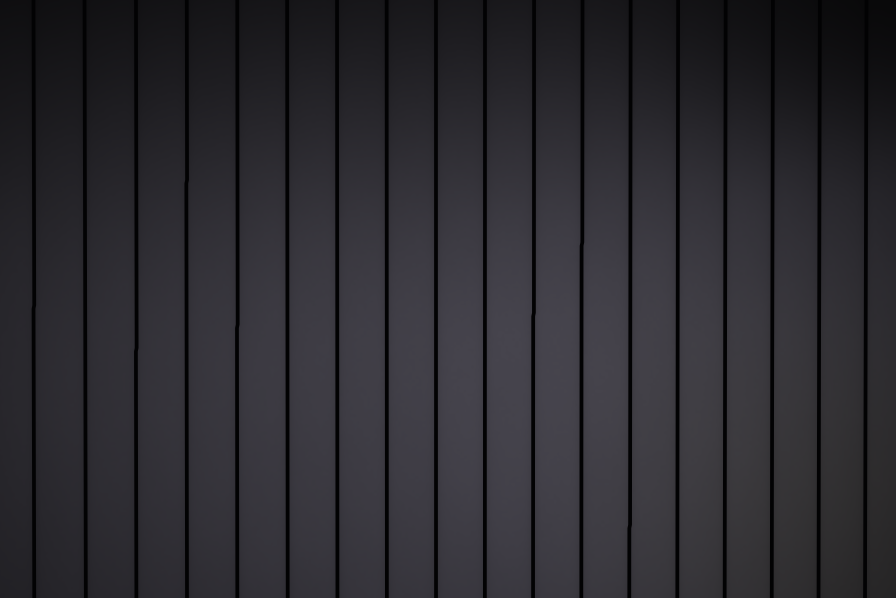
Write a WebGL 2 fragment shader that draws this texture.

```glsl
#version 300 es
precision highp float;

uniform vec2 u_resolution;
out vec4 fragColor;

// Panel layout, in fractions of the canvas width
const float FIRST_GAP = 0.0378;
const float PITCH = 0.05742;          // spacing at the left edge
const float PITCH_SHRINK = 0.000165;  // panels narrow toward the right
const float GAP_HALF_WIDTH = 0.0021;
const float LEAN = 0.0018;            // perspective tilt of the gaps
const float JOG = 0.0008;             // sideways slip of some gaps
const float JOG_CHANCE = 0.3;

// Light pool
const vec2 LIGHT_CENTER = vec2(0.63, 0.40);
const vec2 FALLOFF_LOW = vec2(0.85, 0.92);   // spread to the left and below
const vec2 FALLOFF_HIGH = vec2(0.54, 0.59);  // spread to the right and above
const float CORNER_SHADE = 0.45;

// Colours and wear
const vec3 PANEL_COLOR = vec3(0.270, 0.262, 0.297);
const vec3 WARM_TINT = vec3(1.02, 1.02, 0.92);
const vec3 GAP_COLOR = vec3(0.008, 0.007, 0.012);
const float PANEL_VARIATION = 0.035;
const float MOTTLE = 0.045;
const float GRAIN = 0.012;
const float EDGE_SHADE = 0.10;
const float EDGE_WIDTH = 0.0035;

float hash(vec2 p) {
    vec3 q = fract(vec3(p.xyx) * 0.1031);
    q += dot(q, q.yzx + 33.33);
    return fract((q.x + q.y) * q.z);
}

float valueNoise(vec2 p) {
    vec2 cell = floor(p), f = fract(p);
    f = f * f * (3.0 - 2.0 * f);
    return mix(mix(hash(cell), hash(cell + vec2(1, 0)), f.x),
               mix(hash(cell + vec2(0, 1)), hash(cell + vec2(1, 1)), f.x), f.y);
}

float fbm(vec2 p) {
    float sum = 0.0, weight = 0.5;
    for (int i = 0; i < 4; i++) {
        sum += weight * valueNoise(p);
        p = p * 2.03 + 17.0;
        weight *= 0.5;
    }
    return sum;
}

// Position of a gap by index, and the inverse
float gapPosition(float n) {
    return FIRST_GAP + n * (PITCH - PITCH_SHRINK * n);
}

float gapIndex(float x) {
    float root = sqrt(PITCH * PITCH - 4.0 * PITCH_SHRINK * (x - FIRST_GAP));
    return (PITCH - root) / (2.0 * PITCH_SHRINK);
}

float lightAt(vec2 uv) {
    vec2 d = uv - LIGHT_CENTER;
    d /= mix(FALLOFF_LOW, FALLOFF_HIGH, step(0.0, d));
    float corner = smoothstep(0.6, 1.0, uv.x) * smoothstep(0.65, 1.0, uv.y);
    return exp(-dot(d, d)) * (1.0 - CORNER_SHADE * corner);
}

void main() {
    vec2 uv = gl_FragCoord.xy / u_resolution;
    vec2 p = gl_FragCoord.xy / u_resolution.x;
    float pixel = 1.0 / u_resolution.x;

    // Nearest gap, with its lean and occasional jog
    float x = uv.x - LEAN * (1.0 - 2.0 * uv.x) * (0.5 - uv.y);
    float index = gapIndex(x);
    float nearest = round(index);
    float jogged = step(hash(vec2(nearest, 5.0)), JOG_CHANCE);
    float jogHeight = mix(0.1, 0.7, hash(vec2(nearest, 9.0)));
    x -= JOG * jogged * (smoothstep(-0.004, 0.004, uv.y - jogHeight) - 0.5);
    float gapDistance = abs(x - gapPosition(nearest));

    // Painted surface: light, per-panel tone, mottling and grain
    float panel = floor(index);
    float tone = 1.0 + PANEL_VARIATION * (hash(vec2(panel, 2.0)) - 0.5);
    tone += MOTTLE * (fbm(p * vec2(16.0, 9.0) + panel * 3.7) - 0.47);
    tone += GRAIN * (valueNoise(p * 260.0) - 0.5);
    tone *= 1.0 - EDGE_SHADE * exp(-max(gapDistance - GAP_HALF_WIDTH, 0.0) / EDGE_WIDTH);
    float warmth = smoothstep(0.55, 1.0, uv.x) * (1.0 - smoothstep(0.1, 0.7, uv.y));
    vec3 color = PANEL_COLOR * mix(vec3(1.0), WARM_TINT, warmth) * lightAt(uv) * tone;

    // Dark gaps between panels
    float gap = clamp((GAP_HALF_WIDTH - gapDistance) / pixel + 0.5, 0.0, 1.0);
    fragColor = vec4(mix(color, GAP_COLOR, gap), 1.0);
}
```
